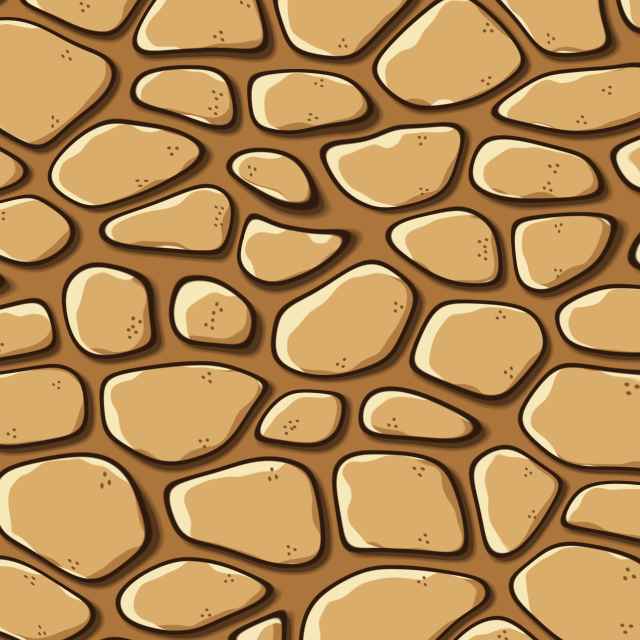
Write a Shadertoy shader that draws this texture.

```glsl
// Cartoon cobblestone paving: wavy tan stones with ink outlines, highlights and drop shadows.

const vec3 FACE      = vec3(0.86, 0.68, 0.42);
const vec3 MORTAR    = vec3(0.67, 0.46, 0.235);
const vec3 INK       = vec3(0.18, 0.10, 0.05);
const vec3 HIGHLIGHT = vec3(0.97, 0.91, 0.73);
const vec3 SHADOW    = vec3(0.33, 0.21, 0.11);
const vec3 PENUMBRA  = vec3(0.50, 0.33, 0.16);
const vec3 SHADE     = vec3(0.70, 0.49, 0.26);

const vec2  GRID          = vec2(4.8, 7.4);       // stones across and up
const vec2  JITTER        = vec2(0.75, 0.65);
const float SIZE_SPREAD   = 0.36;
const float ROUNDNESS     = 75.0;                 // lower is rounder
const float WARP_FREQ     = 6.5;
const float WARP_AMOUNT   = 0.048;
const float GAP           = 0.0085;               // half the mortar joint
const float INK_WIDTH     = 0.0062;
const vec2  SHADOW_SHIFT  = vec2(-0.0085, 0.0075);
const vec2  LIGHT_SHIFT   = vec2(-0.0165, 0.006);
const vec2  SHADE_SHIFT   = vec2(0.007, -0.004);
const float LIGHT_WOBBLE  = 0.022;
const float SPECK_INSET   = 0.031;
const float SPECK_RADIUS  = 0.0027;
const float SOFTNESS      = 0.0013;

vec3 hash3(vec2 p) {
    vec3 q = fract(vec3(p.xyx) * vec3(0.1031, 0.1030, 0.0973));
    q += dot(q, q.yxz + 33.33);
    return fract((q.xxy + q.yzz) * q.zyx);
}

vec2 noise2(vec2 p) {
    vec2 i = floor(p), f = fract(p);
    f = f * f * f * (f * (f * 6.0 - 15.0) + 10.0);
    vec2 bottom = mix(hash3(i).xy, hash3(i + vec2(1, 0)).xy, f.x);
    vec2 top    = mix(hash3(i + vec2(0, 1)).xy, hash3(i + vec2(1, 1)).xy, f.x);
    return mix(bottom, top, f.y);
}

// Seed position in grid units, with its size weight in z
vec3 seed(vec2 cell) {
    vec3 h = hash3(cell + 37.0);
    vec2 brick = vec2(0.5 * mod(cell.y, 2.0) - 0.25, 0.0);
    return vec3(cell + 0.5 + brick + JITTER * (h.xy - 0.5), SIZE_SPREAD * h.z);
}

float seedPower(vec2 g, vec3 s) {
    vec2 d = g - s.xy;
    return dot(d, d) - s.z;
}

vec2 nearestStone(vec2 p) {
    vec2 g = p * GRID, base = floor(g), best = base;
    float least = 1e3;
    for (int y = -2; y <= 2; y++)
    for (int x = -2; x <= 2; x++) {
        vec2 cell = base + vec2(x, y);
        float d = seedPower(g, seed(cell));
        if (d < least) { least = d; best = cell; }
    }
    return best;
}

// Rounded distance from p inward from the border of one stone's cell
float inset(vec2 p, vec2 stone) {
    vec2 g = p * GRID;
    vec3 own = seed(stone);
    float ownPower = seedPower(g, own), sum = 0.0;
    for (int y = -2; y <= 2; y++)
    for (int x = -2; x <= 2; x++) {
        if (x == 0 && y == 0) continue;
        vec3 other = seed(stone + vec2(x, y));
        float d = 0.5 * (seedPower(g, other) - ownPower) / length((other.xy - own.xy) * GRID);
        sum += exp(-ROUNDNESS * d);
    }
    return -log(sum) / ROUNDNESS;
}

float above(float value, float edge, float blur) {
    return smoothstep(edge - blur, edge + blur, value);
}

// Two clusters of three chips, each pushed from the seed toward the rim
float specks(vec2 p, vec2 stone) {
    float mask = 0.0;
    for (int c = 0; c < 2; c++) {
        vec3 h = hash3(stone + 11.0 + 53.0 * float(c));
        float angle = (c == 0 ? 0.15 : -1.6) + h.x;
        vec2 dir = vec2(cos(angle), sin(angle));
        vec2 spot = seed(stone).xy / GRID;
        for (int k = 0; k < 3; k++) spot += dir * (inset(spot, stone) - SPECK_INSET);
        for (int k = 0; k < 3; k++) {
            float turn = 2.1 * float(k) + 6.3 * h.y;
            vec2 d = p - spot - 0.0065 * vec2(cos(turn), sin(turn));
            d = vec2(d.x + 0.5 * d.y, d.y - 0.3 * d.x);
            mask = max(mask, 1.0 - above(length(d), SPECK_RADIUS, SOFTNESS));
        }
    }
    return mask;
}

void mainImage(out vec4 fragColor, in vec2 fragCoord) {
    vec2 uv = fragCoord / iResolution.y;
    float blur = max(SOFTNESS, 0.7 / iResolution.y);
    vec2 p = uv + WARP_AMOUNT * (noise2(uv * WARP_FREQ) - 0.5);
    vec2 wobble = noise2(uv * 26.0 + 9.0) - 0.5;

    // Mortar and drop shadow
    vec2 caster = p + SHADOW_SHIFT;
    float shadowDepth = inset(caster, nearestStone(caster));
    vec3 color = mix(MORTAR, PENUMBRA, above(shadowDepth, GAP - 0.0025, 2.0 * blur));
    color = mix(color, SHADOW, above(shadowDepth, GAP + 0.001, blur));

    // Stone face, shaded at lower right and lit at upper left
    vec2 stone = nearestStone(p);
    float depth = inset(p, stone), rim = GAP + INK_WIDTH;
    float shadeDepth = inset(p + SHADE_SHIFT, stone) - 0.016 * wobble.y;
    float lightDepth = inset(p + LIGHT_SHIFT, stone) - LIGHT_WOBBLE * wobble.x;
    vec3 face = mix(SHADE, FACE, above(shadeDepth, rim, blur));
    face = mix(HIGHLIGHT, face, above(lightDepth, rim, blur));
    face = mix(face, PENUMBRA, specks(p, stone));

    // Ink outline around the face
    color = mix(color, INK, above(depth, GAP, blur));
    color = mix(color, face, above(depth, rim, blur));
    fragColor = vec4(color, 1.0);
}
```
